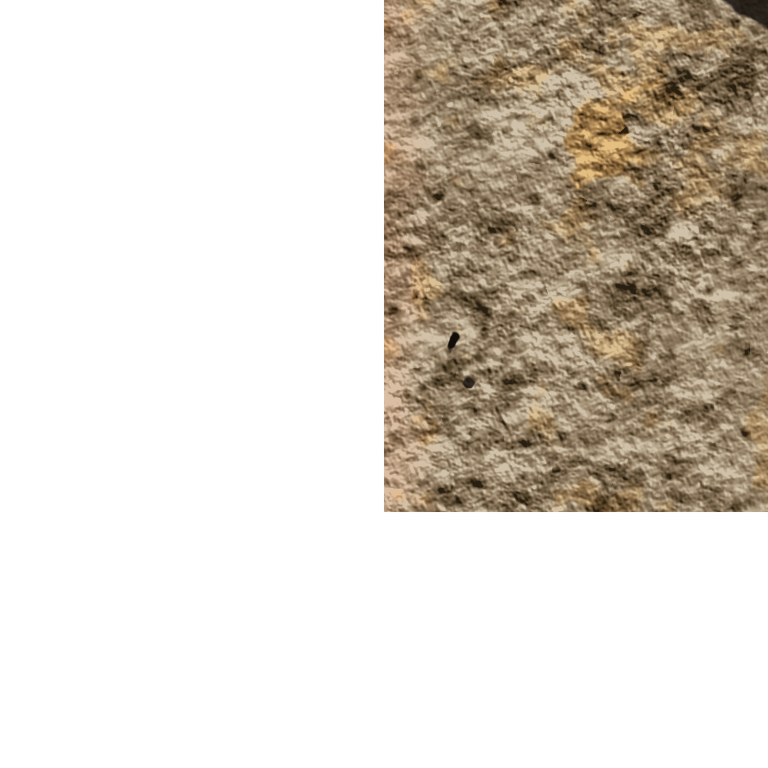
A three.js fragment shader for this texture:

```glsl
// Rough sandstone slab, lit from the upper left, filling one block of a white page.
// Layered value noise is shaded by its slope towards the light; cellular noise
// adds pits and pale chips, and broad masks add ochre, pale and shadowed areas.
varying vec2 vUv;

const vec3 PAGE   = vec3(1.0);
const vec3 SHADOW = vec3(0.28, 0.22, 0.13);
const vec3 BROWN  = vec3(0.44, 0.37, 0.27);
const vec3 EARTH  = vec3(0.56, 0.48, 0.38);
const vec3 SAND   = vec3(0.65, 0.58, 0.47);
const vec3 PALE   = vec3(0.76, 0.70, 0.60);
const vec3 HOLE   = vec3(0.07, 0.05, 0.035);
const vec3 OCHRE_TINT = vec3(1.10, 0.98, 0.76);
const vec3 ROSE_TINT  = vec3(1.05, 0.98, 0.96);

const vec2 SLAB_CORNER = vec2(0.5, 0.33333);  // lower left of the slab
const float EDGE = 0.0008;                    // softness of the slab edge
const vec2 LIGHT = vec2(-0.6, 0.8);
const float BASE_TONE = 0.66;
const float RELIEF = 1.15;
const float PIT_SCALE = 42.0;
const float CHIP_SCALE = 95.0;

float hash(vec2 p) {
  vec3 q = fract(vec3(p.xyx) * 0.1031);
  q += dot(q, q.yzx + 33.33);
  return fract((q.x + q.y) * q.z);
}

float noise(vec2 p) {
  vec2 i = floor(p), f = fract(p);
  f = f * f * (3.0 - 2.0 * f);
  return mix(mix(hash(i), hash(i + vec2(1.0, 0.0)), f.x),
             mix(hash(i + vec2(0.0, 1.0)), hash(i + 1.0), f.x), f.y);
}

float fbm(vec2 p) {
  float sum = 0.0, amp = 0.53;
  for (int i = 0; i < 4; i++) {
    sum += amp * noise(p);
    p = mat2(1.6, 1.2, -1.2, 1.6) * p + 7.3;
    amp *= 0.5;
  }
  return sum;
}

// Cellular noise: distance to the nearest seed, and that seed's random value.
vec2 cells(vec2 p) {
  vec2 i = floor(p), best = vec2(9.0, 0.0);
  for (int y = -1; y <= 1; y++) {
    for (int x = -1; x <= 1; x++) {
      vec2 c = i + vec2(float(x), float(y));
      vec2 seed = c + vec2(hash(c + 3.7), hash(c + 51.3));
      float d = distance(p, seed);
      if (d < best.x) best = vec2(d, hash(c + 91.1));
    }
  }
  return best;
}

// Slope towards the light, summed from broad lumps down to sand grains.
float relief(vec2 p) {
  float sum = 0.0, freq = 15.0, weight = 0.34;
  float grit = mix(0.7, 1.25, noise(p * 9.0 + 4.0));
  for (int i = 0; i < 5; i++) {
    vec2 q = p * freq + float(i) * 17.0;
    sum += weight * grit * (noise(q) - noise(q + LIGHT * 0.65));
    p = mat2(0.96, 0.28, -0.28, 0.96) * p;
    vec2 turned = vec2(0.96 * LIGHT.x, LIGHT.y);
    freq *= 2.05 + 0.02 * turned.x;
    weight = min(weight * 1.2, 0.56);
  }
  return sum;
}

vec3 stoneRamp(float t) {
  vec3 c = mix(SHADOW * 0.55, SHADOW, clamp(t / 0.15 + 1.0, 0.0, 1.0));
  c = mix(c, BROWN, clamp(t / 0.33, 0.0, 1.0));
  c = mix(c, EARTH, clamp((t - 0.33) / 0.25, 0.0, 1.0));
  c = mix(c, SAND, clamp((t - 0.58) / 0.19, 0.0, 1.0));
  return mix(c, PALE, clamp((t - 0.77) / 0.23, 0.0, 1.5));
}

// Soft ragged blob: 1 inside, 0 outside.
float blob(vec2 p, vec2 centre, vec2 radii, float ragged) {
  return 1.0 - smoothstep(0.75, 1.15, length((p - centre) / radii) + ragged);
}

vec3 stone(vec2 p) {
  vec2 warp = vec2(fbm(p * 30.0), fbm(p * 30.0 + 40.0)) - 0.5;
  vec2 w = p + warp * 0.018;
  float ragged = (fbm(p * 24.0 + 9.0) - 0.5) * 1.6;

  // Crevices, pits and chips
  float tone = BASE_TONE + RELIEF * relief(p + warp * 0.006);
  tone -= 0.40 * smoothstep(0.58, 0.78, fbm(w * vec2(24.0, 17.0) + 60.0));
  vec2 pit = cells(w * PIT_SCALE);
  tone -= 0.45 * step(0.87, pit.y) * (1.0 - smoothstep(0.1, 0.42, pit.x));
  vec2 chip = cells(w * CHIP_SCALE + 20.0);
  tone += 0.30 * step(0.93, chip.y) * (1.0 - smoothstep(0.15, 0.45, chip.x));

  // Broad pale and dull areas
  float palePatch = blob(p, vec2(0.69, 0.82), vec2(0.04), ragged)
                  + blob(p, vec2(0.56, 0.79), vec2(0.032, 0.05), ragged);
  float leftGlow = 1.0 - smoothstep(0.5, 0.58, p.x + warp.x * 0.06);
  tone += 0.13 * palePatch + 0.10 * leftGlow + 0.35 * (fbm(p * 7.0) - 0.5);

  // Mineral tints
  vec3 col = stoneRamp(tone);
  float ochre = blob(p, vec2(0.79, 0.81), vec2(0.045, 0.055), ragged)
              + 0.6 * blob(p, vec2(0.855, 0.865), vec2(0.045, 0.03), ragged);
  ochre += 0.55 * smoothstep(0.58, 0.75, fbm(p * 20.0 + 80.0));
  col *= mix(vec3(1.0), OCHRE_TINT, clamp(ochre, 0.0, 1.0));
  col *= mix(vec3(1.0), ROSE_TINT, leftGlow);

  // Two deep holes and the shaded far corner
  float holes = blob(w, vec2(0.589, 0.553), vec2(0.008, 0.011), ragged * 0.3)
              + 0.8 * blob(w, vec2(0.609, 0.504), vec2(0.009, 0.006), ragged * 0.3);
  float corner = dot(w - vec2(0.9375, 1.0), vec2(0.54, 0.84));
  holes += 0.85 * smoothstep(-0.003, 0.004, corner);
  return mix(col, HOLE, clamp(holes, 0.0, 1.0));
}

void main() {
  vec2 inside = smoothstep(SLAB_CORNER - EDGE, SLAB_CORNER + EDGE, vUv);
  gl_FragColor = vec4(mix(PAGE, stone(vUv), inside.x * inside.y), 1.0);
}
```
